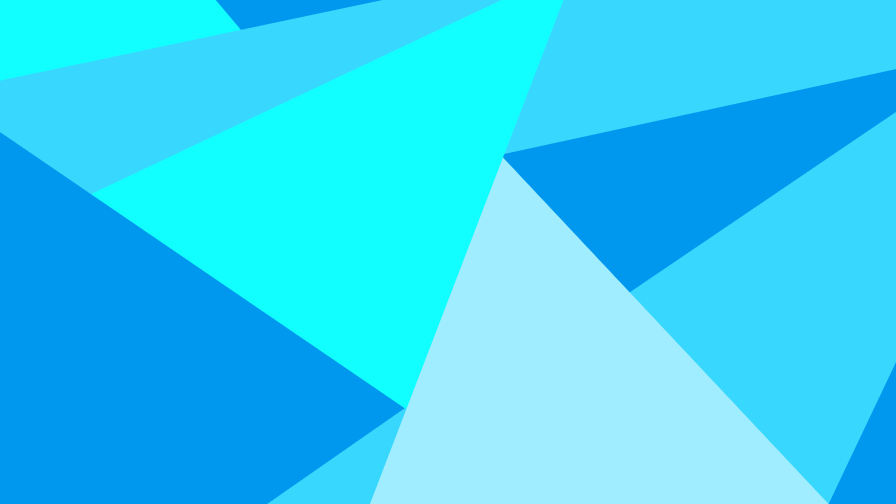
Give the GLSL for this background, as a WebGL 2 fragment shader.

```glsl
#version 300 es
precision highp float;
// Flat blue and cyan facets cut by straight lines on both sides of a slanted spine.
uniform vec2 u_resolution;
out vec4 outColor;

// Smooth coverage of the half plane to the left of the line from a to b.
float leftOf(vec2 p, vec2 a, vec2 b) {
    vec2 along = normalize(b - a);
    vec2 offset = p - a;
    float dist = along.x * offset.y - along.y * offset.x;
    return clamp(dist * u_resolution.y + 0.5, 0.0, 1.0);
}

void main() {
    // Canvas height is one unit, origin at the lower left.
    vec2 p = gl_FragCoord.xy / u_resolution.y;

    vec3 sky = vec3(0.22, 0.845, 0.995);
    vec3 azure = vec3(0.0, 0.595, 0.935);
    vec3 cyan = vec3(0.07, 1.0, 1.0);
    vec3 pale = vec3(0.625, 0.93, 1.0);

    // Left of the spine: top corner, its dark tip, then the large facets.
    vec3 corner = mix(cyan, azure, leftOf(p, vec2(0.428, 1.0), vec2(0.477, 0.942)));
    vec3 west = mix(sky, corner, leftOf(p, vec2(0.0, 0.840), vec2(0.759, 1.0)));
    west = mix(west, cyan, leftOf(p, vec2(0.995, 1.0), vec2(0.183, 0.616)));
    vec3 base = mix(azure, sky, leftOf(p, vec2(0.803, 0.190), vec2(0.530, 0.0)));
    west = mix(west, base, leftOf(p, vec2(0.803, 0.190), vec2(0.0, 0.738)));

    // Right of the spine: dark wedge, lower band, corner and pale triangle.
    vec3 east = mix(sky, azure, leftOf(p, vec2(1.778, 0.863), vec2(0.998, 0.694)));
    east = mix(east, sky, leftOf(p, vec2(1.778, 0.778), vec2(1.248, 0.419)));
    east = mix(east, azure, leftOf(p, vec2(1.778, 0.282), vec2(1.644, 0.0)));
    east = mix(east, pale, leftOf(p, vec2(1.644, 0.0), vec2(0.998, 0.6875)));

    // Join both halves along the spine.
    float spine = leftOf(p, vec2(0.734, 0.0), vec2(1.118, 1.0));
    outColor = vec4(mix(east, west, spine), 1.0);
}
```
